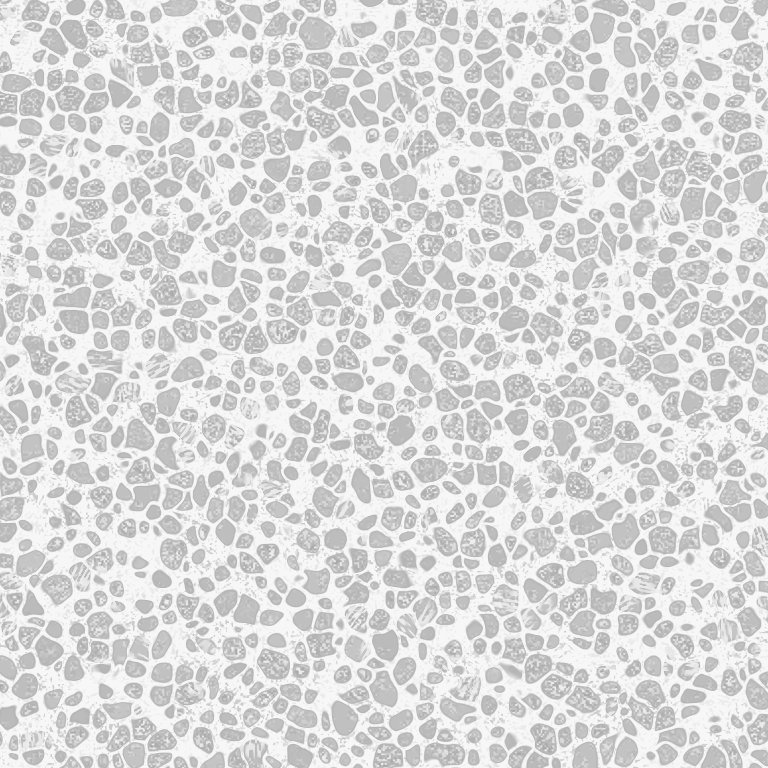
Reproduce this texture procedurally as a Shadertoy shader.

```glsl
const float STONES_ACROSS = 35.0;   // stone cells along the canvas
const float JITTER = 0.85;          // scatter of stone centres
const float RADIUS_MIN = 0.40;
const float RADIUS_MAX = 0.88;
const float FLATTEN = 0.76;         // strongest elongation, 1 is round
const float WOBBLE = 0.30;          // unevenness of outlines
const float SEAM = 0.035;           // half width of the pale seams
const float EDGE = 0.075;           // softness of the outlines
const float CORNER = 0.14;          // rounding where stones meet
const float SPECKLE_SCALE = 390.0;  // speckle cells along the canvas
const float STONE_DARK = 0.730;
const float STONE_LIGHT = 0.775;
const float RIM_GRAY = 0.69;
const float PIT_GRAY = 0.67;
const float SPECK_GRAY = 0.93;
const float GROUND_GRAY = 0.97;
const float DUST_GRAY = 0.80;

float hash(vec2 p) {
    return fract(sin(dot(p, vec2(127.1, 311.7))) * 43758.5453);
}

float noise(vec2 p) {
    vec2 i = floor(p), f = fract(p);
    f = f * f * (3.0 - 2.0 * f);
    float low = mix(hash(i), hash(i + vec2(1, 0)), f.x);
    float high = mix(hash(i + vec2(0, 1)), hash(i + vec2(1, 1)), f.x);
    return mix(low, high, f.y);
}

vec2 rotate(vec2 p, float angle) {
    float c = cos(angle), s = sin(angle);
    return vec2(c * p.x + s * p.y, c * p.y - s * p.x);
}

float smoothMin(float a, float b, float k) {
    float h = max(k - abs(a - b), 0.0) / k;
    return min(a, b) - 0.25 * h * h * k;
}

// Depth inside the nearest stone (x) and the id of its cell (yz)
vec3 stoneField(vec2 p) {
    vec2 cell = floor(p), id = cell;
    float nearest = 9.0, second = 9.0;
    for (int y = -2; y <= 2; y++)
    for (int x = -2; x <= 2; x++) {
        vec2 c = cell + vec2(x, y);
        vec2 scatter = vec2(hash(c + 3.7), hash(c + 17.3)) - 0.5;
        vec2 d = rotate(p - c - 0.5 - JITTER * scatter, 6.2832 * hash(c + 41.9));
        float flatness = mix(FLATTEN, 1.0, hash(c + 59.1));
        float size = hash(c + 73.3);
        float radius = mix(RADIUS_MIN, RADIUS_MAX, size * size);
        float dist = length(d * vec2(flatness, 1.0 / flatness)) - radius;
        if (dist < nearest) {
            second = nearest;
            nearest = dist;
            id = c;
        } else {
            second = min(second, dist);
        }
    }
    float depth = smoothMin(-nearest, 0.5 * (second - nearest), CORNER);
    return vec3(depth, id);
}

void mainImage(out vec4 fragColor, in vec2 fragCoord) {
    vec2 uv = fragCoord / iResolution.y;
    vec2 p = uv * STONES_ACROSS;
    float pixel = STONES_ACROSS / iResolution.y;

    vec2 warp = vec2(noise(p * 1.7), noise(p * 1.7 + 31.4)) - 0.5;
    vec3 field = stoneField(p + WOBBLE * warp);
    float depth = field.x;
    vec2 id = field.yz;

    // Fine grain shared by stones and ground
    vec2 grainPos = uv * SPECKLE_SCALE;
    float grain = noise(grainPos);
    vec2 along = rotate(grainPos, 6.2832 * hash(id + 91.7));
    float scratch = noise(along * vec2(0.28, 1.0) + 7.0);

    // Stone body with a darker rim
    float stone = mix(STONE_DARK, STONE_LIGHT, hash(id + 5.1));
    float rim = smoothstep(0.05, 0.10, depth) * (1.0 - smoothstep(0.10, 0.18, depth));
    stone = mix(stone, RIM_GRAY, 0.6 * rim);

    // Speckles: dense on some stones, a few near the middle of the others
    float rough = smoothstep(0.25, 0.75, hash(id + 23.9));
    float patchy = smoothstep(0.35, 0.75, noise(p * 3.0 + 11.0));
    float amount = max(rough * mix(0.65, 1.0, patchy), 0.5 * patchy);
    amount *= smoothstep(0.09, 0.22, depth);
    stone = mix(stone, SPECK_GRAY, amount * smoothstep(0.50, 0.78, grain));
    stone = mix(stone, PIT_GRAY, amount * (1.0 - smoothstep(0.18, 0.42, grain)));

    // Worn stones break up into pale streaks
    float worn = step(0.86, hash(id + 67.7)) * smoothstep(0.3, 0.6, noise(p * 1.3 + 5.0));
    stone = mix(stone, GROUND_GRAY, 0.75 * worn * smoothstep(0.40, 0.65, scratch));

    // White ground with scattered dust
    float dusty = smoothstep(0.35, 0.75, noise(p * 0.8 + 53.0));
    float dust = smoothstep(0.50, 0.80, mix(grain, scratch, 0.5));
    float ground = mix(GROUND_GRAY, DUST_GRAY, dust * mix(0.3, 1.0, dusty));

    float cover = smoothstep(SEAM, SEAM + max(EDGE, pixel), depth);
    fragColor = vec4(vec3(mix(ground, stone, cover)), 1.0);
}
```
